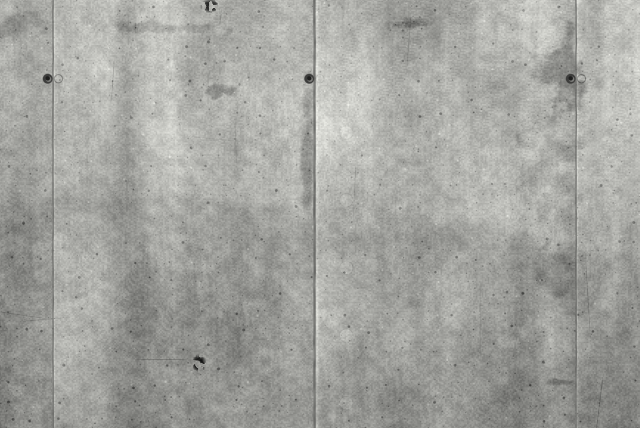
A Shadertoy shader for this texture:

```glsl
// Weathered cast concrete wall: panels split by seams, with tie holes, stains and pits.

// Layout, in units of the canvas height
const float FIRST_SEAM = 0.124;
const float PANEL_WIDTH = 0.611;
const float SEAM_HALF_WIDTH = 0.0016;
const float HOLE_HEIGHT = 0.816;
const float HOLE_RADIUS = 0.0115;
const vec2 PATCH_START = vec2(0.809, 0.058);
const float PATCH_STEP = 0.158;
const float PATCH_RADIUS = 0.0155;
// Tones
const float TONE_BOTTOM = 0.615;
const float TONE_TOP = 0.715;
const float TIDE_DARKNESS = 0.055;
const float STREAK_AMOUNT = 0.25;
const float CLOUD_AMOUNT = 0.30;
const float GRAIN_AMOUNT = 0.11;
const vec3 TINT = vec3(1.0, 1.004, 0.978);
const int SCRATCHES = 14;

float hash(vec2 p) {
    return fract(sin(dot(p, vec2(127.1, 311.7))) * 43758.55);
}

float noise(vec2 p) {
    vec2 i = floor(p), f = fract(p);
    f = f * f * (3.0 - 2.0 * f);
    return mix(mix(hash(i), hash(i + vec2(1, 0)), f.x),
               mix(hash(i + vec2(0, 1)), hash(i + vec2(1, 1)), f.x), f.y);
}

float fbm(vec2 p) {
    float sum = 0.0, amp = 0.516;
    for (int i = 0; i < 5; i++) {
        sum += amp * noise(p);
        p = p * 2.03 + 17.3;
        amp *= 0.5;
    }
    return sum;
}

// Antialiased fill of a signed distance
float fill(float d) {
    float px = 0.75 / iResolution.y;
    return 1.0 - smoothstep(-px, px, d);
}

// Ragged elliptical smudge
float stain(vec2 p, vec2 centre, vec2 halfSize, float ragged) {
    return 1.0 - smoothstep(0.45, 1.15, length((p - centre) / halfSize) + ragged);
}

// One pit per grid cell, kept with the given chance
float pits(vec2 p, float cells, float chance, float size) {
    vec2 id = floor(p * cells);
    vec2 centre = 0.25 + 0.5 * vec2(hash(id + 3.1), hash(id + 7.7));
    float r = size * (0.4 + 0.6 * hash(id + 1.9));
    return fill(length(fract(p * cells) - centre) / cells - r) * step(hash(id), chance);
}

// Thin hashed scratches, mostly upright, some lying flat
float scratches(vec2 p) {
    float sum = 0.0;
    for (int i = 0; i < SCRATCHES; i++) {
        float s = float(i) + 1.0;
        vec2 q = p - vec2(1.5 * hash(vec2(s, 2.0)), hash(vec2(s, 5.0)));
        if (i % 3 == 0) q = q.yx;
        q.x += q.y * 0.3 * (hash(vec2(s, 9.0)) - 0.5);
        float len = mix(0.015, 0.12, hash(vec2(s, 8.0)));
        float along = 1.0 - smoothstep(0.5, 1.0, abs(q.y) / len);
        sum += fill(abs(q.x) - 0.0007) * along * (0.3 + 0.7 * hash(vec2(s, 4.0)));
    }
    return min(sum, 1.0);
}

void mainImage(out vec4 fragColor, in vec2 fragCoord) {
    vec2 p = fragCoord / iResolution.y;
    float ragged = 2.6 * (fbm(p * 28.0) - 0.5);
    float cloud = fbm(p * vec2(5.0, 4.0) + 4.0) - 0.5;
    float streak = fbm(vec2(p.x * 13.0, p.y * 0.9) + 31.0) - 0.5;

    // Nearest seam and signed distance from it
    float seam = floor((p.x - FIRST_SEAM) / PANEL_WIDTH + 0.5);
    float d = p.x - FIRST_SEAM - seam * PANEL_WIDTH;
    bool middle = seam == 1.0;

    // Broad tone, streaks and grain
    float tone = mix(TONE_BOTTOM, TONE_TOP, smoothstep(0.1, 0.95, p.y));
    tone += STREAK_AMOUNT * streak + CLOUD_AMOUNT * cloud;
    tone += GRAIN_AMOUNT * (noise(p * 290.0) - 0.5);
    tone += 0.16 * (fbm(p * 45.0 + 9.0) - 0.5);

    // Damp tide mark, darkest just under its edge
    float depth = 0.57 - 0.13 * p.x + 0.22 * cloud + 0.02 * ragged - p.y;
    tone -= TIDE_DARKNESS * smoothstep(-0.02, 0.03, depth) * (0.3 + exp(-7.0 * max(depth, 0.0)));

    // Grime on the left side of seams, pale bloom on the right
    tone -= 0.07 * exp(-abs(d) * 16.0) * step(d, 0.0) * (0.5 + 2.0 * cloud);
    tone += 0.045 * exp(-abs(d) * 22.0) * step(0.0, d);

    // Distinct stains: smears near the top, then soot beside the seams
    float dirt = 0.9 * stain(p, vec2(0.537, 0.787), vec2(0.09, 0.014), ragged);
    dirt += 1.1 * stain(p, vec2(0.957, 0.943), vec2(0.044, 0.015), ragged);
    dirt += 0.6 * stain(p, vec2(0.380, 0.935), vec2(0.150, 0.013), ragged);
    dirt += 0.5 * stain(p, vec2(0.050, 0.930), vec2(0.090, 0.030), ragged);
    dirt += 0.8 * stain(p, vec2(0.718, 0.660), vec2(0.018, 0.140), ragged * 0.6);
    dirt += 0.9 * stain(p, vec2(1.312, 0.830), vec2(0.048, 0.085), ragged);
    dirt += 0.5 * stain(p, vec2(1.290, 0.600), vec2(0.060, 0.140), ragged);
    dirt += 0.6 * stain(p, vec2(1.305, 0.355), vec2(0.045, 0.060), ragged);
    dirt += 0.9 * stain(p, vec2(1.312, 0.107), vec2(0.036, 0.010), ragged * 0.5);
    tone -= 0.17 * min(dirt, 1.3);

    // Black flaked marks
    float flakes = stain(p, vec2(0.492, 0.986), vec2(0.024, 0.017), 0.0)
                 + stain(p, vec2(0.465, 0.151), vec2(0.017, 0.021), 0.0);
    tone -= 0.5 * flakes * smoothstep(0.48, 0.62, noise(p * 130.0));

    // Pits, pale specks and scratches
    tone -= 0.22 * pits(p, 24.0, 0.28, 0.0034) + 0.16 * pits(p + 5.3, 55.0, 0.22, 0.002);
    tone += 0.10 * pits(p + 2.7, 38.0, 0.15, 0.0025);
    tone -= 0.17 * scratches(p);

    // Column of faint round patches
    float row = clamp(floor((p.y - PATCH_START.y) / PATCH_STEP + 0.5), 0.0, 4.0);
    float patchDist = length(p - PATCH_START - vec2(0.0, row * PATCH_STEP)) - PATCH_RADIUS;
    tone += 0.045 * fill(patchDist) - 0.06 * fill(abs(patchDist) - 0.0008);

    // Seam groove with a lit right lip
    float width = SEAM_HALF_WIDTH * (middle ? 1.7 : 1.0);
    float wobble = 0.0012 * (noise(vec2(seam, p.y * 30.0)) - 0.5);
    tone += 0.06 * fill(abs(d - 2.2 * width) - width);
    tone = mix(tone, 0.36 + 0.12 * noise(p * 60.0), 0.85 * fill(abs(d + wobble) - width));

    // Tie hole, its inner lip, and the plug ring beside it
    vec2 h = vec2(d + 0.0125, p.y - HOLE_HEIGHT);
    float ring = abs(length(h - vec2(0.025, 0.0)) - 0.0095) - 0.0012;
    tone -= (middle ? 0.08 : 0.24) * fill(ring);
    tone = mix(tone, 0.24, fill(length(h) - HOLE_RADIUS));
    tone = mix(tone, 0.50, fill(length(h - vec2(0.002, -0.001)) - 0.55 * HOLE_RADIUS));
    tone = mix(tone, 0.12, fill(length(h - vec2(0.0, 0.001)) - 0.45 * HOLE_RADIUS));

    fragColor = vec4(clamp(tone, 0.0, 1.0) * TINT, 1.0);
}
```
